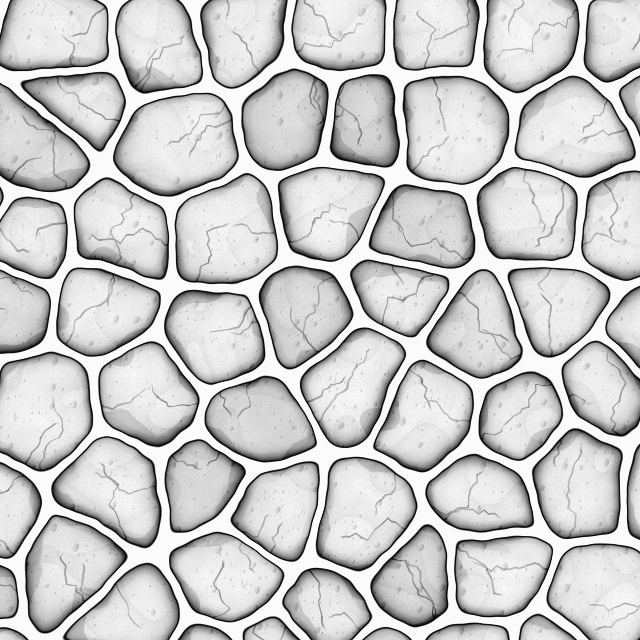
A three.js fragment shader for this texture map:

```glsl
// Pale ink-shaded cobbles parted by white joints. A jittered Voronoi layout gives
// the stones, a soft minimum of edge distances rounds them, and gradient noise,
// zigzag cracks and scattered pits weather their faces.
varying vec2 vUv;

const float STONES_ACROSS = 6.8;
const float JOINT_HALF_WIDTH = 0.040;
const float CORNER_SHARPNESS = 18.0;
const float JOINT_TONE = 0.985;
const float FACE_TONE = 0.945;
const float INK_TONE = 0.04;

vec2 hash2(vec2 p) {
  vec2 q = vec2(dot(p, vec2(127.1, 311.7)), dot(p, vec2(269.5, 183.3)));
  return fract(sin(q) * 43758.545);
}

vec2 rotate(vec2 p, float angle) {
  float c = cos(angle), s = sin(angle);
  return vec2(c * p.x - s * p.y, s * p.x + c * p.y);
}

float corner(vec2 cell, vec2 f, vec2 o) {
  return dot(hash2(cell + o) * 2.0 - 1.0, f - o);
}

float gradientNoise(vec2 p) {
  vec2 i = floor(p), f = p - i;
  vec2 u = f * f * f * (f * (f * 6.0 - 15.0) + 10.0);
  float low = mix(corner(i, f, vec2(0.0)), corner(i, f, vec2(1.0, 0.0)), u.x);
  float high = mix(corner(i, f, vec2(0.0, 1.0)), corner(i, f, vec2(1.0)), u.x);
  return mix(low, high, u.y);
}

vec2 warp(vec2 p, float freq, float amount) {
  return amount * vec2(gradientNoise(p * freq), gradientNoise(p * freq + 37.0));
}

// Stone centre: staggered rows with jitter.
vec2 site(vec2 cell) {
  vec2 jitter = (hash2(cell + 5.0) - 0.5) * 0.68;
  return cell + 0.5 + jitter + vec2(0.5 * mod(cell.y, 2.0), 0.0);
}

vec2 nearestStone(vec2 p) {
  vec2 best = vec2(0.0);
  float bestDist = 100.0;
  for (int y = -2; y <= 2; y++) for (int x = -2; x <= 2; x++) {
    vec2 cell = floor(p) + vec2(float(x), float(y));
    float dist = length(site(cell) - p);
    if (dist < bestDist) { bestDist = dist; best = cell; }
  }
  return best;
}

// Rounded distance from p to the border of its stone.
float borderDistance(vec2 p, vec2 stone) {
  vec2 a = site(stone);
  float sum = 0.0;
  for (int y = -2; y <= 2; y++) for (int x = -2; x <= 2; x++) {
    if (x == 0 && y == 0) continue;
    vec2 b = site(stone + vec2(float(x), float(y)));
    sum += exp(-CORNER_SHARPNESS * dot(0.5 * (a + b) - p, normalize(b - a)));
  }
  return -log(sum) / CORNER_SHARPNESS;
}

// Piecewise linear random profile.
float zigzag(float x, float seed) {
  float i = floor(x);
  return mix(hash2(vec2(i, seed)).x, hash2(vec2(i + 1.0, seed)).x, x - i) - 0.5;
}

float crack(vec2 p, vec2 seed) {
  vec2 h = hash2(seed), g = hash2(seed + 9.0);
  vec2 q = rotate(p, h.x * 6.283);
  float path = (h.y - 0.5) * 0.3 + 0.22 * zigzag(q.x * 5.0, g.x * 50.0)
             + 0.06 * zigzag(q.x * 17.0, g.y * 50.0);
  float line = 1.0 - smoothstep(0.002, 0.013, abs(q.y - path) * 0.8);
  return line * smoothstep(0.0, 0.06, q.x - g.x * 0.5 + 0.35);
}

// Slanted elliptical pits, darker on one side.
float pits(vec2 p, float freq, vec2 size, float density) {
  vec2 q = p * freq, cell = floor(q);
  vec2 h = hash2(cell + freq), g = hash2(cell + 71.0);
  vec2 f = rotate(q - cell - 0.5 - (h - 0.5) * 0.4, 0.25 + g.y * 0.5);
  f /= size * mix(0.55, 1.0, h.x);
  float bowl = 1.0 - smoothstep(0.7, 1.05, length(f));
  return bowl * step(g.x, density) * (0.45 + 0.55 * clamp(f.x + f.y * 0.4, -0.4, 1.0));
}

float faceTone(vec2 p, vec2 local, vec2 stone, float edge) {
  vec2 h = hash2(stone + 23.0);
  vec2 own = p + h * 40.0;
  float tone = FACE_TONE - 0.085 * smoothstep(0.78, 0.95, h.x);
  tone += 0.035 * gradientNoise(own * 2.0) + 0.035 * gradientNoise(own * 6.0);
  // Shallow flakes with one crisp side, and chipped border facets.
  tone -= 0.045 * pow(fract(gradientNoise(own * 1.3) * 2.5 + h.y), 5.0);
  float chipDepth = 0.42 * gradientNoise(own * 2.1) + 0.03 * gradientNoise(own * 9.0);
  tone -= 0.12 * (1.0 - smoothstep(-0.008, 0.012, edge - chipDepth));
  tone -= 0.035 * (1.0 - smoothstep(0.075, 0.095, edge + 0.05 * gradientNoise(own * 3.0)));
  // Fine grain and slanted scratches.
  float patches = smoothstep(-0.1, 0.4, gradientNoise(own * 3.0 + 8.0));
  float scratch = gradientNoise(rotate(p, 0.25) * vec2(42.0, 9.0));
  tone -= 0.13 * patches * smoothstep(0.18, 0.55, scratch);
  tone += 0.04 * gradientNoise(p * 38.0);
  tone -= 0.20 * pits(p, 4.6, vec2(0.17, 0.26), 0.28);
  tone -= 0.24 * pits(p + 3.3, 12.0, vec2(0.13, 0.27), 0.22);
  // Hairline cracks.
  float cracks = max(crack(local, stone), 0.8 * crack(local, stone + 40.0));
  return tone - 0.42 * cracks * (0.65 + 0.6 * gradientNoise(own * 4.0));
}

// Dark rim whose width drifts around each stone.
float rimShade(vec2 p, vec2 local, vec2 stone, float edge) {
  float drift = gradientNoise(p * 1.4 + hash2(stone) * 30.0) - 0.25 * local.y;
  float width = mix(0.014, 0.052, smoothstep(-0.3, 0.35, drift));
  float e = max(edge, 0.0);
  return 0.72 * exp(-e / width) + 0.12 * exp(-e / 0.10);
}

void main() {
  vec2 p = vUv * STONES_ACROSS + 10.0;
  vec2 bent = p + warp(p, 1.6, 0.10) + warp(p, 6.0, 0.022);
  vec2 stone = nearestStone(bent);
  vec2 local = bent - site(stone);
  float edge = borderDistance(bent, stone) - JOINT_HALF_WIDTH;

  float tone = faceTone(p, local, stone, edge) - rimShade(p, local, stone, edge);
  float ink = 1.0 - smoothstep(0.008, 0.022, edge);
  tone = mix(clamp(tone, INK_TONE, 1.0), INK_TONE, ink);
  tone = mix(JOINT_TONE, tone, smoothstep(-0.007, 0.007, edge));
  gl_FragColor = vec4(vec3(tone), 1.0);
}
```
